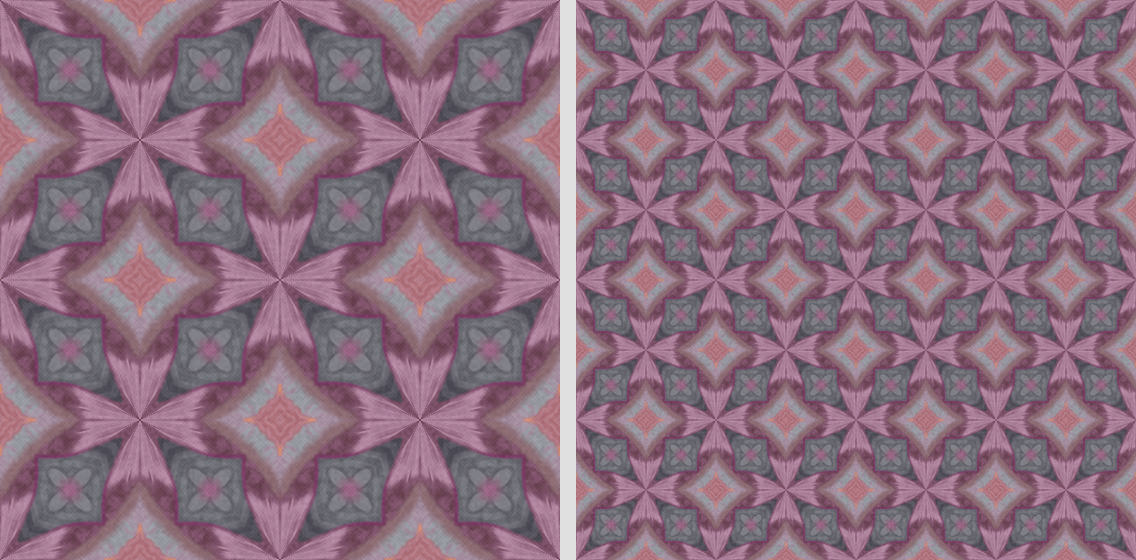
Left: one tile. Right: repeated 2 by 2.
A Shadertoy shader for this pattern:

```glsl
// Kaleidoscopic cloth: four-pointed stars and pinched crossings alternate on a
// checkerboard, with a grey kite in every cell. The plane is mirror-folded to one
// small triangle, which is painted with soft bands, brush streaks and grain.

const float CELLS = 4.0;   // cells across and down, two full repeats
const float GRAIN = 200.0; // grain lattice, wraps at the canvas edge

const vec3 SALMON  = vec3(0.69, 0.46, 0.50);
const vec3 ORANGE  = vec3(0.86, 0.58, 0.45);
const vec3 LILAC   = vec3(0.65, 0.56, 0.63);
const vec3 MIST    = vec3(0.58, 0.59, 0.62);
const vec3 BROWN   = vec3(0.55, 0.42, 0.45);
const vec3 MAROON  = vec3(0.41, 0.26, 0.32);
const vec3 MAUVE   = vec3(0.52, 0.34, 0.44);
const vec3 PINK    = vec3(0.67, 0.50, 0.60);
const vec3 MAGENTA = vec3(0.50, 0.20, 0.40);
const vec3 GREY    = vec3(0.43, 0.43, 0.46);
const vec3 SLATE   = vec3(0.30, 0.29, 0.33);

float hash(vec2 p) {
    p = fract(p * vec2(0.1031, 0.1137));
    p += dot(p, p.yx + 33.33);
    return fract((p.x + p.y) * p.x * 7.31);
}

// Value noise whose lattice wraps after the given period
float noise(vec2 p, float period) {
    vec2 i = floor(p), f = fract(p);
    f = f * f * (3.0 - 2.0 * f);
    vec2 a = mod(i, period), b = mod(i + 1.0, period);
    return mix(mix(hash(a), hash(vec2(b.x, a.y)), f.x),
               mix(hash(vec2(a.x, b.y)), hash(b), f.x), f.y);
}

float fbm(vec2 p) {
    return 0.55 * noise(p, 256.0) + 0.3 * noise(p * 2.1 + 7.0, 256.0)
         + 0.15 * noise(p * 4.3 + 19.0, 256.0);
}

float above(float edge, float blur, float x) {
    return smoothstep(edge - blur, edge + blur, x);
}

// Star centre at (0,0), crossing at (1,0), kite centre at (0.5,0.5)
vec2 foldCell(vec2 p) {
    vec2 a = abs(mod(p + 1.0, 2.0) - 1.0);
    vec2 q = vec2(1.0 - a.x, a.y);
    q = vec2(max(q.x, q.y), min(q.x, q.y));
    return q.x + q.y > 1.0 ? 1.0 - q.yx : q;
}

// Concentric star bands, from the salmon heart to the maroon ground
vec3 starBands(vec2 q, float mottle) {
    vec2 h = pow(max(q, 1e-4), vec2(0.8));
    float s = pow(h.x + h.y, 1.25) + 0.07 * (mottle - 0.5);
    float corner = q.y / max(q.x, 1e-3);
    float brush = fbm(vec2(q.x + q.y, q.x - q.y) * vec2(10.0, 34.0));
    vec3 halo = mix(LILAC, MIST, smoothstep(0.15, 0.6, corner + brush - 0.5));
    halo += 0.10 * (brush - 0.5);
    vec3 heart = SALMON + 0.05 * sin(s * 70.0) * vec3(0.4, 0.7, 0.8);
    vec3 col = mix(heart, halo, above(0.25, 0.035, s));
    float tip = smoothstep(0.035, 0.0, abs(s - 0.235)) * smoothstep(0.035, 0.0, q.y);
    col = mix(col, ORANGE, 0.8 * tip);
    col = mix(col, BROWN, above(0.46, 0.07, s));
    vec3 ground = mix(MAROON, MAUVE, smoothstep(0.4, 0.75, mottle));
    col = mix(col, ground, above(0.60, 0.04, s));
    float chevron = smoothstep(0.05, 0.0, abs(s - 0.65)) * smoothstep(0.12, 0.02, q.y);
    return mix(col, PINK, 0.6 * chevron);
}

// Feathered pink petals that pinch to a point at the crossing
vec3 crossing(vec3 col, vec2 q) {
    float d = 1.0 - q.x, slope = q.y / max(d, 1e-3);
    float streak = fbm(vec2(slope * 11.0, d * 5.0));
    float reach = 0.20 + 0.22 * slope + 0.25 * streak;
    float rim = 0.50 + 0.35 * (streak - 0.5);
    float petal = (1.0 - above(reach, 0.05, d)) * (1.0 - above(rim, 0.10, slope));
    col = mix(col, MAUVE, 0.7 * (1.0 - above(reach + 0.10, 0.06, d)) * (1.0 - above(0.8, 0.1, slope)));
    return mix(col, PINK + 0.20 * (streak - 0.5), 0.9 * petal);
}

// Grey kite with dark tips, a four-petal flower and a pink heart
vec3 kite(vec2 q, float mottle) {
    vec2 c = vec2(abs(q.x - 0.5), 0.5 - q.y);
    vec2 t = vec2(c.y + c.x, c.y - c.x) * 0.7071;
    float r = length(c);
    vec3 col = GREY + 0.14 * (mottle - 0.5);
    col = mix(col, SLATE, 0.85 * smoothstep(0.24, 0.38, r));
    float facet = abs(fract((t.x + 0.6 * t.y) * 9.0) - 0.5);
    col += 0.05 * (above(0.25, 0.06, facet) - 0.5);
    float petal = length((t - vec2(0.115, 0.0)) / vec2(0.085, 0.048)) - 1.0;
    col = mix(col, SLATE + 0.06, 0.6 * smoothstep(0.45, 0.0, abs(petal - 0.2)));
    col = mix(col, GREY + 0.09, 0.8 * (1.0 - above(0.0, 0.15, petal)));
    col = mix(col, MAUVE + 0.04, 0.75 * (1.0 - above(0.08, 0.04, r + 0.06 * (mottle - 0.5))));
    return mix(col, PINK - vec3(0.03, 0.09, 0.05), 0.7 * (1.0 - above(0.045, 0.012, r)));
}

void mainImage(out vec4 fragColor, in vec2 fragCoord) {
    vec2 uv = fragCoord / iResolution.xy;
    vec2 q = foldCell(uv * CELLS);
    float mottle = fbm(q * 16.0 + 3.0);

    vec3 col = crossing(starBands(q, mottle), q);

    // Kite edge: square near the star, tapering towards the crossing
    float edge = 0.265 - 0.15 * smoothstep(0.42, 0.95, q.x) + 0.02 * (mottle - 0.5);
    float inside = q.y - edge;
    col = mix(col, kite(q, mottle), above(0.0, 0.012, inside));
    float trim = smoothstep(0.024, 0.0, abs(inside + 0.004)) * smoothstep(0.72, 0.45, q.x);
    col = mix(col, MAGENTA, 0.75 * trim * above(0.24, 0.02, q.x));

    // Woven grain over the whole cloth
    float grain = noise(uv * GRAIN, GRAIN) - 0.5;
    vec2 thread = sin(uv * 6.28318 * 128.0);
    col += 0.05 * grain + 0.012 * thread.x * thread.y;
    fragColor = vec4(clamp(col, 0.0, 1.0), 1.0);
}
```
